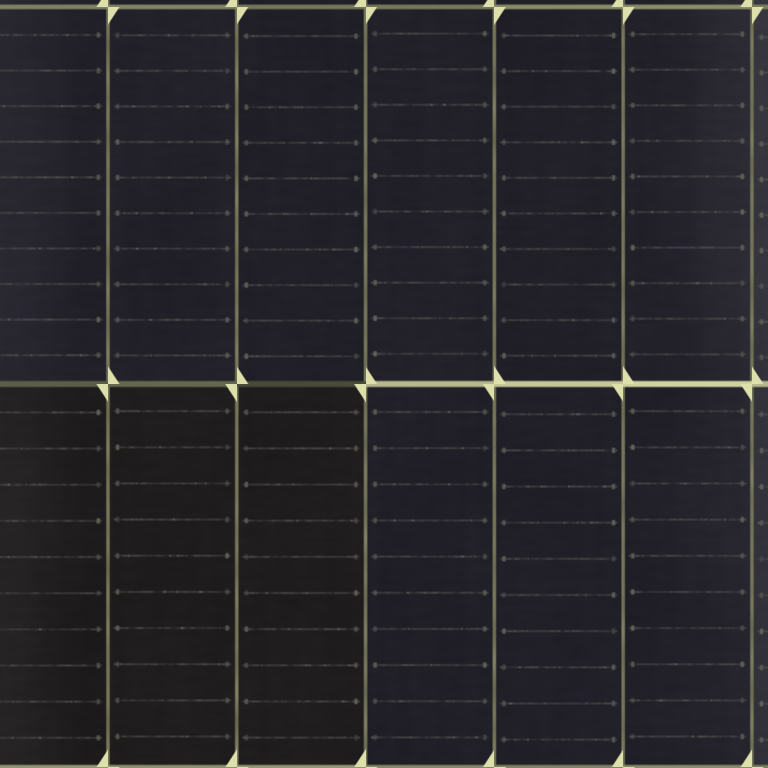
Reproduce this texture procedurally as a Shadertoy shader.

```glsl
const vec2 FIRST_SEAM = vec2(0.1406, 0.5);
const float CELL_WIDTH = 0.1677;
const float BARS_PER_CELL = 10.0;

const vec3 COOL_CELL = vec3(0.128, 0.124, 0.155);
const vec3 WARM_CELL = vec3(0.118, 0.106, 0.108);
const vec3 BAR_COLOR = vec3(0.34, 0.34, 0.34);
const vec3 PAD_COLOR = vec3(0.42, 0.42, 0.37);
const vec3 WIRE_COLOR = vec3(0.50, 0.50, 0.38);
const vec3 BACKING_COLOR = vec3(0.87, 0.88, 0.67);

float hash(vec2 p) {
    p = fract(p * vec2(0.1031, 0.1137));
    p += dot(p, p.yx + 33.33);
    return fract((p.x + p.y) * p.x * 17.17);
}

vec2 gradient(vec2 cell) {
    float angle = 6.2832 * hash(cell + 57.0);
    return vec2(cos(angle), sin(angle));
}

// Gradient noise, roughly -0.7 to 0.7
float noise(vec2 p) {
    vec2 i = floor(p), f = p - i;
    vec2 u = f * f * f * (f * (f * 6.0 - 15.0) + 10.0);
    vec2 e = vec2(1.0, 0.0);
    float low = mix(dot(gradient(i), f), dot(gradient(i + e), f - e), u.x);
    float high = mix(dot(gradient(i + e.yx), f - e.yx),
                     dot(gradient(i + 1.0), f - 1.0), u.x);
    return mix(low, high, u.y);
}

// Soft-edged band around distance zero
float band(float dist, float halfWidth, float soft) {
    return 1.0 - smoothstep(halfWidth - soft, halfWidth + soft, abs(dist));
}

// Dark silicon with tint, mottling, faint fingers and edge glare
vec3 cellColor(vec2 uv, vec2 id) {
    float warmth = (1.0 - step(0.0, id.y)) * (1.0 - smoothstep(2.0, 3.0, id.x));
    vec3 color = mix(COOL_CELL, WARM_CELL, warmth * 0.9);
    float mottling = 0.012 * noise(uv * 7.0) + 0.008 * noise(uv * vec2(35.0, 90.0));
    float streaks = 0.008 * noise(vec2(uv.x * 60.0, uv.y * 2.0));
    float fingers = 0.005 * noise(vec2(uv.x * 12.0, uv.y * 180.0));
    float variation = 0.012 * (hash(id + 11.0) - 0.5);
    float glare = 0.035 * smoothstep(0.12, 0.0, uv.x)
                + 0.05 * smoothstep(0.84, 1.0, uv.x) * (0.5 + 0.5 * uv.y)
                + 0.04 * step(6.0, id.x);
    return color + mottling + streaks + fingers + variation + glare;
}

// Uneven thin busbars: x is bar strength, y is end pad strength
vec2 busbars(vec2 local, float height, vec2 id, float soft) {
    float pitch = height / 10.6;
    float shift = 0.005 * (hash(id + 3.0) - 0.5);
    float along = (local.y - 0.5 * height + shift) / pitch;
    float inside = step(abs(along), 0.5 * BARS_PER_CELL);
    float dist = (fract(along) - 0.5) * pitch;
    float side = min(local.x, CELL_WIDTH - local.x);
    float seed = floor(along) * 7.0 + id.x * 31.0 + id.y * 83.0;
    float wear = 0.55 + 0.65 * noise(vec2(local.x * 130.0, seed + 0.5));
    float tick = smoothstep(0.25, 0.5, noise(vec2(local.x * 170.0, seed + 40.3)));
    float bar = band(dist, 0.0013, soft) * smoothstep(0.006, 0.009, side);
    float pad = band(dist, 0.0035, soft) * band(side - 0.0125, 0.0022, soft);
    float padWear = 0.3 + 0.5 * hash(vec2(seed, step(0.5 * CELL_WIDTH, local.x)));
    return inside * vec2(bar * wear, max(pad * padWear, bar * tick * 0.5));
}

// Brightness of the backing showing through a horizontal seam
float seamLight(float column, float seam) {
    float flicker = 0.15 * (hash(vec2(column, seam + 21.0)) - 0.5);
    float dim = 0.48 - 0.08 * column;
    float center = mix(dim, 0.88, step(2.5, column));
    return flicker + mix(center, 0.6, min(abs(seam), 1.0));
}

void mainImage(out vec4 fragColor, in vec2 fragCoord) {
    vec2 uv = fragCoord / iResolution.xy;
    float soft = max(0.0014, 0.8 / iResolution.y);

    // Column and row of the cell, with a position inside it
    float height = uv.y < FIRST_SEAM.y ? 0.499 : 0.491;
    vec2 size = vec2(CELL_WIDTH, height);
    vec2 grid = (uv - FIRST_SEAM) / size + vec2(1.0, 0.0);
    vec2 id = floor(grid);
    vec2 local = (grid - id) * size;
    vec2 edge = min(local, size - local);
    float seam = floor(grid.y + 0.5);

    vec3 color = cellColor(uv, id);
    vec2 bars = busbars(local, height, id, soft);
    color = mix(color, BAR_COLOR, bars.x * 0.75);
    color = mix(color, PAD_COLOR, bars.y);

    // Vertical wires and horizontal seams
    float wireWear = 0.9 + 0.2 * noise(vec2(grid.x * 3.0, uv.y * 25.0));
    color = mix(color, WIRE_COLOR * wireWear, band(edge.x, 0.0023, soft));
    float seamWidth = mix(0.0039, 0.003, min(abs(seam), 1.0));
    float seamMask = band(edge.y, seamWidth, soft * 1.3);
    color = mix(color, BACKING_COLOR * seamLight(id.x, seam), seamMask);

    // Cut corners on the left or right side, alternating by row
    float cornerX = mod(id.y, 2.0) < 0.5 ? local.x : CELL_WIDTH - local.x;
    float corner = cornerX / 0.015 + edge.y / 0.023 - 1.0;
    float cornerMask = 1.0 - smoothstep(-0.1, 0.1, corner);
    color = mix(color, BACKING_COLOR, cornerMask);

    fragColor = vec4(color, 1.0);
}
```
